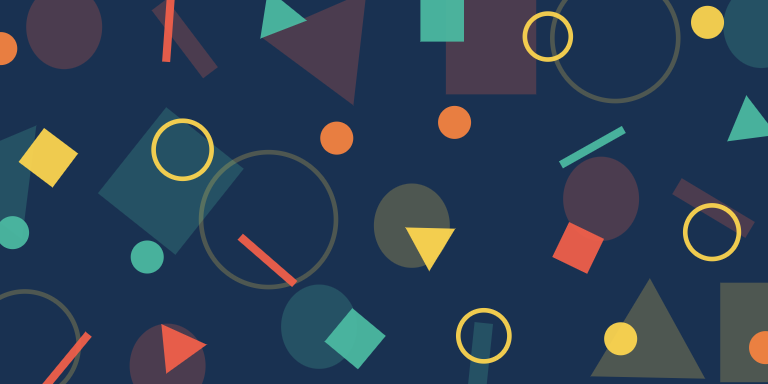
Reproduce this background procedurally as a Shadertoy shader.

```glsl
// Flat geometric confetti on navy: a layer of large faint shapes lies under
// a layer of small vivid ones. Each layer is a jittered grid of distance
// functions whose kinds and colours are shuffled by modular arithmetic.

#define NAVY vec3(0.098, 0.192, 0.318)
#define RED vec3(0.95, 0.375, 0.287)
#define ORANGE vec3(0.97, 0.516, 0.25)
#define YELLOW vec3(1.0, 0.842, 0.31)
#define TEAL vec3(0.295, 0.733, 0.635)
#define FAINT_ALPHA 0.23
#define VIVID_ALPHA 0.93
#define FAINT_SCALE 2.3
#define LINE_HALF 0.006
#define JITTER 0.42
#define STAGGER 0.16
#define COLUMNS 6

// Slots of the shuffle; 0 and 1 are both discs
const int DISC = 1, RING = 2, SQUARE = 3, TRIANGLE = 4;

vec3 hash3(vec3 p) {
    p = fract(p * vec3(0.1031, 0.1030, 0.0973));
    p += dot(p, p.yxz + 33.33);
    return fract((p.xxy + p.yxx) * p.zyx);
}

float boxDistance(vec2 p, vec2 halfSize) {
    vec2 d = abs(p) - halfSize;
    return length(max(d, 0.0)) + min(max(d.x, d.y), 0.0);
}

float triangleDistance(vec2 p, float radius) {
    return max(abs(p.x) * 0.866 + p.y * 0.5, -p.y) - radius * 0.5;
}

mat2 rotation(float a) {
    return mat2(cos(a), sin(a), -sin(a), cos(a));
}

// Signed distance to one shape; rnd.x varies its size, rnd.y its angle
float shapeDistance(vec2 p, int kind, float scale, float stretch, vec2 rnd) {
    vec2 upright = p / vec2(1.0, stretch);
    if (kind <= DISC) return length(upright) - 0.043 * scale;
    if (kind == RING)
        return abs(length(p) - mix(0.054, 0.077, rnd.x) * scale) - LINE_HALF;
    if (kind == SQUARE) {
        float tilt = rnd.y < 0.45 ? 0.0 : mix(0.35, 0.75, rnd.x);
        vec2 halfSize = vec2(1.0, stretch) * mix(0.048, 0.058, rnd.x) * scale;
        return boxDistance(rotation(tilt) * p, halfSize);
    }
    vec2 q = rotation(6.2832 * rnd.y) * p;
    if (kind == TRIANGLE) return triangleDistance(q, 0.075 * scale);
    return boxDistance(q, vec2(0.06 + 0.034 * min(scale, 1.5) / scale * scale,
                               0.0105 * scale));
}

vec3 shapeColour(int kind, int tone, bool vivid) {
    if (kind == RING) return YELLOW;
    bool noYellow = kind == 0 || kind > TRIANGLE;
    if (tone == 1) return TEAL;
    if (tone == 2 && !noYellow) return YELLOW;
    return vivid && kind <= DISC ? ORANGE : RED;
}

// Blends one grid of shapes over the colour beneath
vec3 addLayer(vec3 base, vec2 p, int rows, float margin, bool vivid, float seed) {
    float pixel = 1.0 / iResolution.y;
    float scale = vivid ? 1.0 : FAINT_SCALE;
    float stretch = vivid ? 1.0 : 1.11;
    float alpha = vivid ? VIVID_ALPHA : FAINT_ALPHA;
    vec2 extent = vec2(iResolution.x * pixel, 1.0) + 2.0 * margin;
    vec2 cell = extent / vec2(COLUMNS, rows);

    for (int row = 0; row < rows; row++)
    for (int col = 0; col < COLUMNS; col++) {
        vec3 place = hash3(vec3(col, row, seed) + 3.7);
        vec3 look = hash3(vec3(col, row, seed + 19.0) + 8.1);
        vec2 centre = vec2(col, row) + 0.5 + JITTER * (place.xy - 0.5);
        centre.x += STAGGER * (row % 2 == 0 ? 1.0 : -1.0);
        centre = centre * cell - margin;

        // Each row holds every kind once, each kind cycles through the tones
        int kind = (5 * col + 2 * row + row / 3 + int(seed)) % 6;
        int tone = (col / 2 + row) % 3;
        float d = shapeDistance(p - centre, kind, scale, stretch, look.xy);
        float cover = clamp(0.5 - d / pixel, 0.0, 1.0);
        base = mix(base, shapeColour(kind, tone, vivid), cover * alpha);
    }
    return base;
}

void mainImage(out vec4 fragColor, in vec2 fragCoord) {
    vec2 p = fragCoord / iResolution.y;
    vec3 colour = addLayer(NAVY, p, 3, 0.14, false, 2.0);
    colour = addLayer(colour, p, 4, 0.05, true, 5.0);
    fragColor = vec4(colour, 1.0);
}
```
